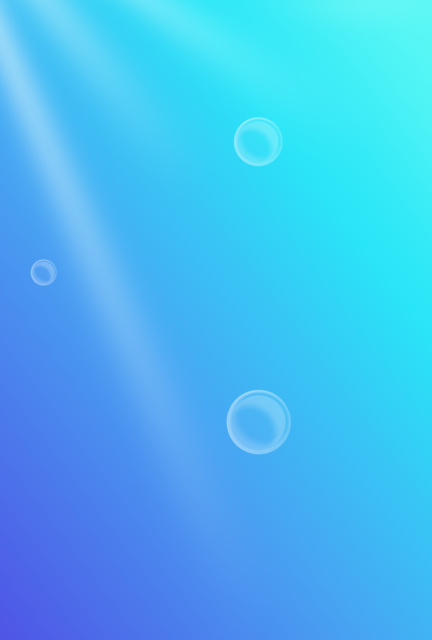
This background is drawn by a Shadertoy shader. Its source:

```glsl
const vec3 DEEP_BLUE = vec3(0.31, 0.33, 0.90);
const vec3 SKY_BLUE = vec3(0.28, 0.64, 0.95);
const vec3 CYAN = vec3(0.16, 0.90, 0.97);
const vec3 AQUA = vec3(0.35, 0.97, 0.96);
const vec3 LIGHT = vec3(0.97, 0.99, 1.0);

// Diagonal water gradient, deep at the lower left
vec3 waterColor(vec2 p) {
    float s = dot(p, vec2(0.8, 0.6));
    vec3 color = mix(DEEP_BLUE, SKY_BLUE, clamp(s / 0.45, 0.0, 1.0));
    color = mix(color, CYAN, clamp((s - 0.45) / 0.38, 0.0, 1.0));
    return mix(color, AQUA, smoothstep(0.80, 1.14, s));
}

// Soft shaft that widens and fades from start to end
float beam(vec2 p, vec2 start, vec2 end, float startWidth, float endWidth) {
    vec2 axis = end - start;
    vec2 rel = p - start;
    float along = clamp(dot(rel, axis) / dot(axis, axis), 0.0, 1.0);
    float across = (rel.x * axis.y - rel.y * axis.x) / length(axis);
    float d = across / mix(startWidth, endWidth, along);
    return exp(-d * d) * pow(1.0 - along, 1.2);
}

float disc(vec2 q, vec2 center, float radius, float blur) {
    return 1.0 - smoothstep(-blur, blur, length(q - center) - radius);
}

// Crescent left when a shifted disc is cut from an inner disc
float crescent(vec2 q, float radius, vec2 shift, float blur) {
    return disc(q, vec2(0.0), radius, blur) * (1.0 - disc(q, shift, radius, 0.18));
}

// Opacity of a bubble in its own unit-radius space
float bubble(vec2 q, float blur) {
    float r = length(q);
    float body = disc(q, vec2(0.0), 1.0, blur);
    float facing = dot(q / max(r, 0.001), normalize(vec2(-1.0, -0.35)));
    float rim = pow(smoothstep(0.78, 1.0, r), 2.0) * mix(0.22, 0.48, 0.5 + 0.5 * facing);
    float upper = crescent(q, 0.84, vec2(-0.32, -0.34), blur) * 0.24;
    float lower = crescent(q, 0.93, vec2(0.20, 0.24), blur) * 0.20;
    float topEdge = smoothstep(0.90, 0.98, r) * smoothstep(0.3, 1.0, q.y) * 0.16;
    return body * (0.05 + rim + upper + lower + topEdge);
}

void mainImage(out vec4 fragColor, in vec2 fragCoord) {
    vec2 p = fragCoord / iResolution.y;
    float pixel = 1.0 / iResolution.y;
    vec3 color = waterColor(p);

    // Light shafts from the surface
    float shafts = 0.50 * beam(p, vec2(-0.026, 1.0), vec2(0.404, 0.01), 0.028, 0.050);
    shafts += 0.38 * beam(p, vec2(0.052, 1.026), vec2(0.313, 0.70), 0.032, 0.050);
    shafts += 0.31 * beam(p, vec2(0.215, 1.013), vec2(0.573, 0.772), 0.030, 0.060);

    // Faint surface glow near the upper right
    vec2 glow = (p - vec2(0.56, 0.995)) / vec2(0.10, 0.035);
    shafts += 0.10 * exp(-dot(glow, glow));
    color = mix(color, LIGHT, clamp(shafts, 0.0, 1.0));

    // Bubbles: center and radius
    vec3 bubbles[3] = vec3[3](
        vec3(0.4036, 0.7786, 0.0380),
        vec3(0.0684, 0.5742, 0.0202),
        vec3(0.4043, 0.3405, 0.0501));
    for (int i = 0; i < 3; i++) {
        vec3 b = bubbles[i];
        color = mix(color, LIGHT, bubble((p - b.xy) / b.z, pixel / b.z));
    }
    fragColor = vec4(color, 1.0);
}
```
